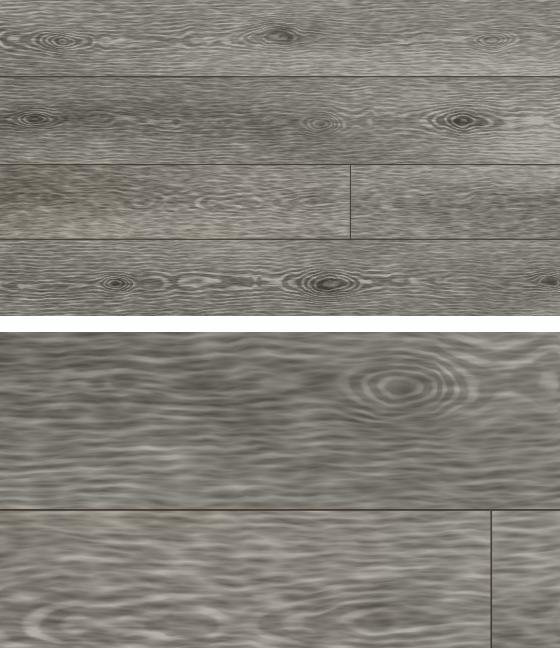
Top, the full canvas; bottom, a detail of the centre.
This texture is drawn by a WebGL 2 fragment shader. Its source:

```glsl
#version 300 es
precision highp float;
// Grey limed oak floor: four rows of boards, the third one split by a butt joint.
// Growth rings are contours of a distance to a wandering trunk axis, pinched by knots;
// long cellular dashes add fibres, layered sines add sway and broad shading.
uniform vec2 u_resolution;
out vec4 fragColor;

vec2 hash2(vec2 c) {
  vec3 q = fract(c.xyx * vec3(0.1031, 0.1030, 0.0973));
  q += dot(q, q.yzx + 33.33);
  return fract((q.xx + q.yz) * q.zy);
}

// Cellular noise: distance to the nearest scattered point
float cells(vec2 p) {
  vec2 home = floor(p);
  float best = 9.0;
  for (int j = -1; j <= 1; j++)
    for (int i = -1; i <= 1; i++) {
      vec2 c = home + vec2(i, j);
      best = min(best, length(c + hash2(c) - p));
    }
  return best;
}

// Layered, warped sines, roughly -1 to 1
float sway(vec2 p) {
  float sum = 0.0, amp = 0.5;
  for (int i = 0; i < 5; i++) {
    p += 0.6 * sin(p.yx * 1.3 + float(i));
    sum += amp * sin(p.x + 1.7 * sin(p.y));
    p = mat2(1.6, 1.2, -1.2, 1.6) * p;
    amp *= 0.5;
  }
  return sum;
}

void main() {
  vec2 p = gl_FragCoord.xy / u_resolution.y;
  float pixel = 1.0 / u_resolution.y;

  // Board layout, rows counted from the top
  float row = step(p.y, 0.757) + step(p.y, 0.479) + step(p.y, 0.243);
  float split = row == 2.0 ? 1.0 : 0.0;
  float board = row + 4.0 * split * step(1.109, p.x);
  vec3 toSeam = abs(p.y - vec3(0.757, 0.479, 0.243));
  float seam = min(toSeam.x, min(toSeam.y, toSeam.z));
  if (split > 0.5) seam = min(seam, abs(p.x - 1.109));

  // Height above the wandering heart line of the board
  float height = p.y - 0.878 + 0.257 * row;
  float y = height + 0.014 * sway(vec2(p.x * 2.5, board * 5.0));
  y += 0.005 * sway(vec2(p.x * 8.0, p.y * 20.0) + board * 7.0);

  // Knots, three to a row, one of them large
  float bulge = 0.0, core = 0.0, smudge = 0.0;
  for (int i = 0; i < 3; i++) {
    float k = float(i);
    float x = 0.2 + 0.68 * k + 0.14 * sin(row * (2.27 * k - 0.7)) + 0.05 * row * (row - 1.0);
    float large = k == (row == 1.0 ? 2.0 : 1.0) ? 1.0 : 0.0;
    float strength = mix(1.0, 0.35, split);
    vec2 d = vec2(p.x - x, y - 0.012 * sin(row * 3.0 + k * 2.0));
    d *= vec2(1.0, 1.8) / mix(0.055, 0.09, large);
    d += 0.22 * sway(p * 12.0 + k);
    float r2 = dot(d, d);
    bulge += strength * exp(-r2);
    core += strength * exp(-r2 * 7.0);
    smudge += strength * (0.3 + 0.7 * large) * exp(-r2 * 0.9);
  }

  // Growth rings: cathedral loops near the heart, straight lines further out
  float depth = 0.028 + 0.036 * sway(vec2(p.x * 2.6, board * 3.0 + 1.0));
  float radius = length(vec2(y, depth)) - 0.04 * bulge;
  float ring = radius * 98.0 + 0.3 * sway(p * vec2(9.0, 30.0) + board);
  float vein = smoothstep(0.25, 1.0, 0.5 + 0.5 * sin(6.2832 * ring));
  float heart = exp(-y * y / 0.0016);
  float figure = mix(0.5, 1.0, heart) * mix(1.0, 0.55, split);
  figure *= 0.8 + 0.5 * sway(p * vec2(2.5, 8.0) + board * 2.0);

  // Long fibres and shorter dashes bend around the knots
  float flow = y * (1.0 - 0.5 * min(bulge, 1.0));
  float fibre = cells(vec2(p.x * 13.0, flow * 125.0) + board * 31.0) - 0.42;
  float dash = cells(vec2(p.x * 32.0, flow * 200.0) + board * 17.0) - 0.42;
  float ray = cells(vec2(p.x * 24.0 + p.y * 34.0, p.y * 80.0)) - 0.42;

  // Tone of the wood
  float tone = 0.498 + 0.09 * sway(vec2(p.x * 1.5, p.y * 7.0) + board * 3.0);
  tone += 0.04 * (hash2(vec2(board, 9.0)).x - 0.5) + 0.045 * (p.x - 0.9);
  tone += 0.17 * figure * (vein * (1.0 + 0.9 * fibre) - 0.4);
  tone += 0.13 * fibre + 0.13 * dash + 0.12 * split * ray;
  tone += 0.025 * (1.0 - heart) - 0.02;
  tone -= 0.1 * min(smudge, 1.0) + 0.1 * min(core, 1.0);
  tone = clamp(tone, 0.25, 0.68);
  vec3 color = tone + vec3(0.01, 0.0, -0.026);
  color += vec3(0.012, 0.0, -0.008) * split * (1.0 - smoothstep(0.3, 1.5, p.x));

  // Worn tan edges and the dark gap between boards
  float edge = 1.0 - smoothstep(0.001, 0.006, seam);
  color += vec3(0.03, 0.02, 0.005) * edge * (0.6 + 0.8 * sway(p * 11.0));
  float gap = 1.0 - smoothstep(0.0004, 0.0004 + pixel, seam);
  color = mix(color, vec3(0.23, 0.20, 0.17), 0.85 * gap);

  fragColor = vec4(color, 1.0);
}
```
